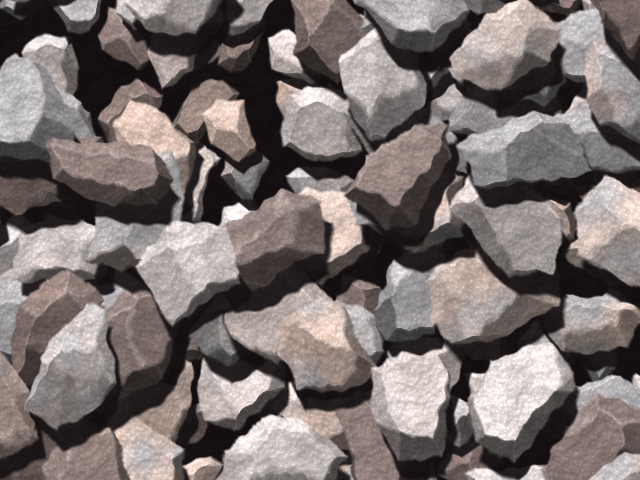
This texture is drawn by a WebGL 1 fragment shader. Its source:

```glsl
precision highp float;
// A sunlit heap of broken stone. Layers of jittered cells each hold one convex
// stone cut by random planes; the lowest plane at a point gives its facet.
// Stones are painted bottom up with cast shadows, then cellular grain is added.
uniform vec2 u_resolution;

const vec3 SHADOW = vec3(0.075, 0.058, 0.066);
const vec3 COOL_GREY = vec3(0.67, 0.66, 0.67);
const vec3 TAN = vec3(0.82, 0.72, 0.67);
const vec3 PALE = vec3(0.87, 0.83, 0.82);
const vec3 UMBER = vec3(0.51, 0.44, 0.42);
const vec3 DUST = vec3(0.88, 0.84, 0.83);
const vec3 SUN = vec3(-0.25, 0.66, 0.71);
const float SOFTNESS = 0.0035;

struct Stone {
  float outline;  // signed distance, negative inside
  float shadow;   // signed distance to the cast shadow
  float ridge;    // 1 on the crease between two facets
  vec3 normal;
};

vec2 hash2(vec2 p) {
  vec3 q = fract(p.xyx * vec3(0.1031, 0.1030, 0.0973));
  q += dot(q, q.yzx + 33.33);
  return fract((q.xx + q.yz) * q.zy);
}

// Distance to the nearest scattered point
float cellular(vec2 p) {
  vec2 cell = floor(p);
  float nearest = 2.0;
  for (int j = -1; j <= 1; j++) {
    for (int i = -1; i <= 1; i++) {
      vec2 c = cell + vec2(float(i), float(j));
      nearest = min(nearest, length(c + hash2(c + 57.0) - p));
    }
  }
  return nearest;
}

float roughness(vec2 p) {
  return 0.5 * cellular(p * 15.0) + 0.3 * cellular(p * 37.0 + 9.0)
       + 0.2 * cellular(p * 88.0 + 21.0);
}

vec2 wobble(vec2 p) {
  return 0.005 * sin(p.yx * vec2(43.0, 37.0) + 1.3)
       + 0.002 * sin(p.yx * vec2(109.0, 127.0) + p * 60.0);
}

mat2 rotation(float a) {
  return mat2(cos(a), -sin(a), sin(a), cos(a));
}

// Cut a stone of about unit size; grain roughens its edges
Stone cutStone(vec2 p, vec2 seed, float grain) {
  vec2 shape = hash2(seed + 3.7);
  mat2 turn = rotation((shape.x - 0.5) * 2.8);
  vec2 stretch = mix(vec2(0.95, 1.05), vec2(0.76, 1.4), shape.y);
  vec2 q = turn * p * stretch;
  vec2 qShadow = turn * (p - vec2(0.07, -0.19)) * stretch;

  vec2 tilt = (hash2(seed + 8.1) - 0.5) * 0.8;
  float low = 0.2 + dot(q, tilt) + grain * 0.12;
  float second = 9.0;
  vec3 lowNormal = vec3(-tilt, 1.0);
  vec3 secondNormal = lowNormal;
  Stone s;
  s.outline = -9.0;
  s.shadow = -9.0;
  for (int i = 0; i < 7; i++) {
    float k = float(i);
    vec2 h = hash2(seed + k * 5.3 + 17.0);
    float angle = (k + 0.75 * (h.x - 0.5)) * 6.28318 / 7.0;
    vec2 dir = vec2(cos(angle), sin(angle));
    float reach = mix(0.36, 0.54, h.y);
    float slope = mix(0.5, 2.3, fract(h.x * 7.0 + h.y * 3.0));
    float d = dot(q, dir) - reach;
    s.outline = max(s.outline, d);
    s.shadow = max(s.shadow, dot(qShadow, dir) - reach);
    float height = -d * slope;
    vec3 n = vec3(dir * slope, 1.0);
    if (height < low) {
      second = low;
      secondNormal = lowNormal;
      low = height;
      lowNormal = n;
    } else if (height < second) {
      second = height;
      secondNormal = n;
    }
  }
  s.outline += grain * 0.06;
  float gap = second - low;
  s.ridge = 1.0 - smoothstep(0.0, 0.045, gap);
  vec3 n = mix(normalize(lowNormal + secondNormal), normalize(lowNormal),
               smoothstep(0.0, 0.03, gap));
  s.normal = vec3(n.xy * turn, n.z);
  return s;
}

vec3 stoneTint(vec2 seed, float patch) {
  vec2 h = hash2(seed + 41.0);
  vec3 tint = mix(COOL_GREY, TAN, smoothstep(0.25, 0.75, h.x + patch));
  tint = mix(tint, PALE, 0.8 * smoothstep(0.45, 0.9, h.y));
  return mix(tint, UMBER, 0.9 * step(h.y, 0.17));
}

// Paint one layer of stones over the colour below
vec3 paintLayer(vec3 color, vec2 p, float size, float share, float layer,
                float grain, float patch) {
  vec2 g = p / size + layer * 13.37;
  float soft = SOFTNESS / size;
  for (int j = -1; j <= 1; j++) {
    for (int i = -1; i <= 1; i++) {
      vec2 cell = floor(g) + vec2(float(i), float(j));
      vec2 seed = cell + layer * 71.0;
      if (hash2(seed + 29.0).x > share) continue;
      vec2 center = cell + 0.5 + (hash2(seed) - 0.5) * 0.6;
      Stone s = cutStone(g - center, seed, grain);
      float light = 0.34 + 0.83 * max(dot(s.normal, SUN), 0.0);
      vec3 face = stoneTint(seed, patch) * light;
      face = mix(face, DUST, 0.22 * s.ridge * light);
      float shade = 1.0 - smoothstep(-0.025, 0.02, s.shadow);
      color = mix(color, SHADOW, 0.93 * shade);
      color = mix(color, face, 1.0 - smoothstep(-soft, soft, s.outline));
    }
  }
  return color;
}

void main() {
  vec2 p = gl_FragCoord.xy / u_resolution.y;
  vec2 warped = p + wobble(p);
  float rough = roughness(warped);
  float grain = rough - 0.45;
  float relief = rough - roughness(warped + vec2(-0.002, 0.005));
  float patch = 0.7 * (cellular(warped * 9.0 + 4.0) - 0.5);

  // Small stones in the gaps, larger ones on top
  vec3 color = SHADOW;
  color = paintLayer(color, warped, 0.125, 0.95, 1.0, grain, patch);
  color = paintLayer(color, warped, 0.19, 0.85, 2.0, grain, patch);
  color = paintLayer(color, warped, 0.235, 0.7, 3.0, grain, patch);
  color = paintLayer(color, warped, 0.215, 0.38, 4.0, grain, patch);

  // Weathered surface: lit relief, mottling and pale mineral specks
  float speck = 1.0 - smoothstep(0.12, 0.32, cellular(p * 105.0));
  color *= 1.0 + 0.9 * relief - 0.35 * grain;
  color += 0.1 * speck * color;
  gl_FragColor = vec4(clamp(color, 0.0, 1.0), 1.0);
}
```
